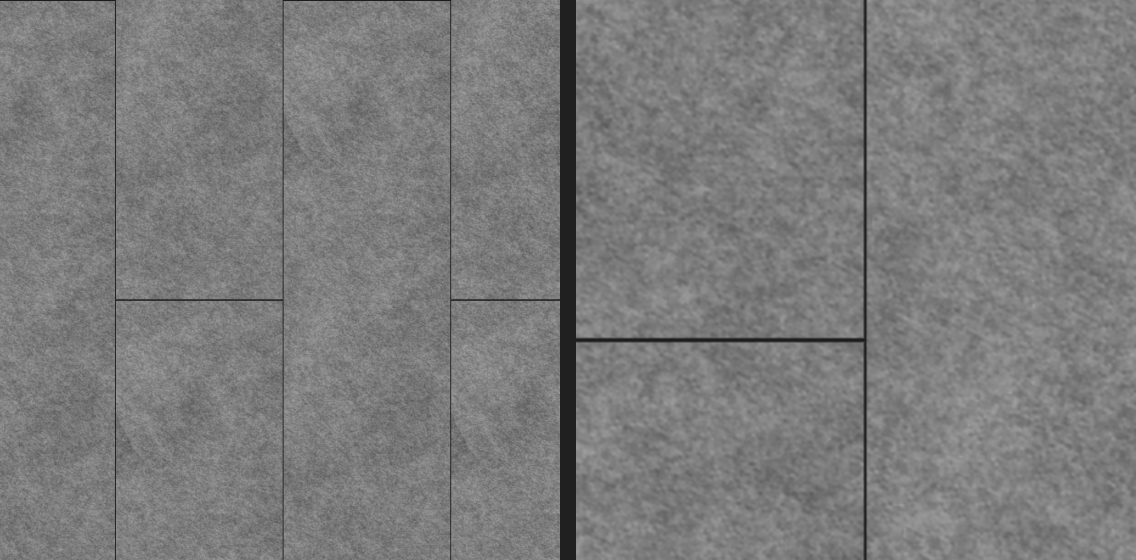
Left, the full canvas; right, a detail of the centre.
This texture is drawn by a three.js fragment shader. Its source:

```glsl
// Tall grey stone slabs in columns, every second column shifted by half a slab.
// Each slab repeats one face: layered value noise for mottling and grain, plus
// a pale smear, a shaded wedge and a few stains, cut by thin dark joints.

varying vec2 vUv;

const vec2 SLAB_SIZE = vec2(0.2995, 1.0702);
const float FIRST_JOINT_X = 0.2060;    // left side of column zero
const float TOP_JOINT = 0.0007;        // distance of the odd columns' joint from the top
const vec2 JOINT_HALF = vec2(0.0008, 0.0012);
const float JOINT_SOFT = 0.0009;

const vec3 STONE_COLOR = vec3(0.488);
const vec3 JOINT_COLOR = vec3(0.11);

const float CLOUD_AMOUNT = 0.085;
const float MOTTLE_AMOUNT = 0.10;
const float GRAIN_AMOUNT = 0.16;
const float PIT_AMOUNT = 0.075;

float hash(vec2 p) {
  vec3 q = fract(vec3(p.xyx) * 0.1031);
  q += dot(q, q.yzx + 33.33);
  return fract((q.x + q.y) * q.z);
}

// Value noise centred on zero
float noise(vec2 p) {
  vec2 cell = floor(p);
  vec2 f = fract(p);
  f = f * f * (3.0 - 2.0 * f);
  float low = mix(hash(cell), hash(cell + vec2(1.0, 0.0)), f.x);
  float high = mix(hash(cell + vec2(0.0, 1.0)), hash(cell + vec2(1.0, 1.0)), f.x);
  return mix(low, high, f.y) - 0.5;
}

float fbm(vec2 p) {
  float sum = 0.0;
  float weight = 0.5;
  for (int i = 0; i < 4; i++) {
    sum += weight * noise(p);
    p = mat2(1.6, 1.2, -1.2, 1.6) * p + 17.3;
    weight *= 0.55;
  }
  return sum;
}

// Soft elliptical spot, one at its centre and fading to zero
float spot(vec2 p, vec2 center, vec2 radius) {
  return 1.0 - smoothstep(0.2, 1.0, length((p - center) / radius));
}

// Larger marks on the slab face; p runs right and down from its top left corner
float stains(vec2 p) {
  vec2 warped = p + 0.035 * vec2(fbm(p * 28.0 + 5.0), fbm(p * 28.0 + 41.0));

  // Curved edge between the pale smear and the wedge under it
  float edge = p.y - (0.20 + 2.3 * p.x - 11.0 * p.x * p.x);
  float below = smoothstep(-0.004, 0.004, edge);
  float pale = spot(warped, vec2(0.045, 0.17), vec2(0.085, 0.18)) * (1.0 - below);
  float wedge = below * (1.0 - smoothstep(0.035, 0.075, p.x))
              * (1.0 - smoothstep(0.25, 0.34, p.y));

  // Dark blotches and a light fleck
  vec2 tilted = vec2(warped.x + 0.25 * (warped.y - 0.205), warped.y);
  float blotch = spot(tilted, vec2(0.14, 0.205), vec2(0.052, 0.075));
  float chip = spot(warped, vec2(0.082, 0.18), vec2(0.018, 0.028));
  float fleck = spot(warped, vec2(0.182, 0.378), vec2(0.016, 0.009));
  return 0.034 * pale - 0.036 * wedge - 0.046 * blotch - 0.035 * chip + 0.07 * fleck;
}

float stoneTone(vec2 p) {
  float clouds = fbm(p * vec2(11.0, 8.0) + 3.0);
  float mottle = fbm(p * vec2(38.0, 46.0) + 60.0 + clouds);
  vec2 slanted = vec2(p.x + 0.5 * p.y, p.y - 0.5 * p.x);
  float pits = noise(slanted * vec2(120.0, 190.0) + 9.0);
  float grain = 0.62 * noise(slanted * vec2(290.0, 400.0) + 31.0)
              + 0.38 * noise(p * 460.0 + 77.0);
  float specks = smoothstep(0.38, 0.49, noise(p * 210.0 + 130.0))
               * smoothstep(0.05, 0.25, mottle);
  return CLOUD_AMOUNT * clouds + MOTTLE_AMOUNT * mottle + PIT_AMOUNT * pits
       + GRAIN_AMOUNT * grain + 0.05 * specks + stains(p);
}

void main() {
  // Slab layout
  float across = vUv.x - FIRST_JOINT_X;
  float column = floor(across / SLAB_SIZE.x);
  float isEven = 1.0 - mod(column, 2.0);
  float down = 1.0 - vUv.y - TOP_JOINT - isEven * 0.5 * SLAB_SIZE.y;
  vec2 local = vec2(across - column * SLAB_SIZE.x, mod(down, SLAB_SIZE.y));

  // Stone face
  vec3 color = STONE_COLOR + stoneTone(local);

  // Joints
  vec2 toJoint = min(local, SLAB_SIZE - local);
  vec2 joint = 1.0 - smoothstep(JOINT_HALF - JOINT_SOFT, JOINT_HALF + JOINT_SOFT, toJoint);
  color = mix(color, JOINT_COLOR, max(joint.x, joint.y));

  gl_FragColor = vec4(color, 1.0);
}
```
